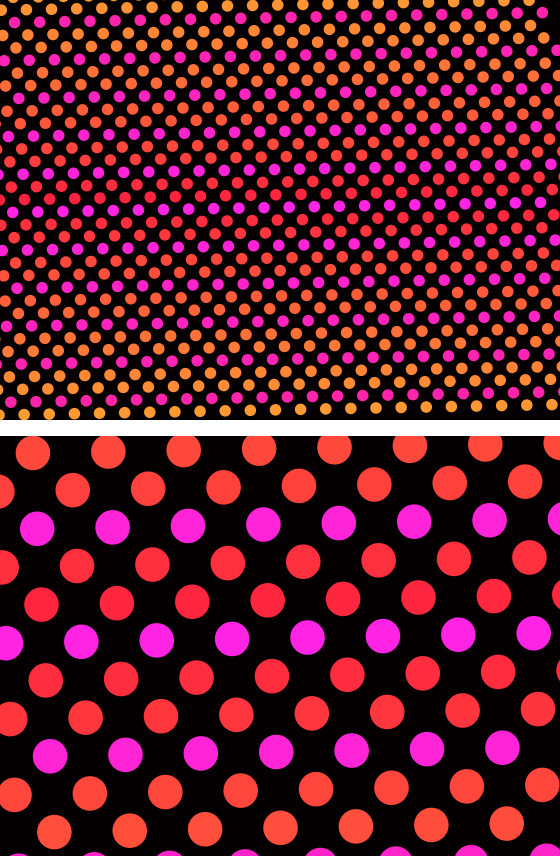
Top, the full canvas; bottom, a detail of the centre.
Write a Shadertoy shader that draws this pattern.

```glsl
// Slightly skewed staggered grid of dots: one magenta row, then two rows fading orange to red to orange.

// Lattice, in units of canvas height
const vec2 FIRST_DOT = vec2(0.0347, 0.9462);
const vec2 STEP_ACROSS = vec2(0.05984, 0.00113);
const vec2 STEP_DOWN = vec2(0.0017, -0.03009);
const float DOT_RADIUS = 0.0137;

// Extent of the grid
const float LAST_ROW = 31.0;
const float SHORT_ROWS = 2.0;       // rows above this one end early
const float SHORT_ROW_END = 21.2;

// Colour fade, measured from a horizontal centre line
const float ACCENT_EVERY = 3.0;
const float FADE_CENTRE = 0.517;
const float FADE_POWER = 0.85;
const vec3 BACKGROUND = vec3(0.015, 0.0, 0.008);
const vec3 RED = vec3(1.0, 0.12, 0.25);
const vec3 ORANGE = vec3(1.0, 0.62, 0.2);
const vec3 MAGENTA = vec3(1.0, 0.14, 0.9);
const vec3 PINK = vec3(1.0, 0.14, 0.64);

vec3 dotColour(float row, float height) {
    float fade = pow(min(abs(height - FADE_CENTRE) / FADE_CENTRE, 1.0), FADE_POWER);
    bool accent = mod(row, ACCENT_EVERY) < 0.5;
    return accent ? mix(MAGENTA, PINK, fade) : mix(RED, ORANGE, fade);
}

bool insideGrid(float row, float column) {
    bool trimmed = row < SHORT_ROWS - 0.5 && column > SHORT_ROW_END;
    return row < LAST_ROW + 0.5 && !trimmed;
}

void mainImage(out vec4 fragColor, in vec2 fragCoord) {
    vec2 p = fragCoord / iResolution.y;
    float pixel = 1.0 / iResolution.y;

    // Lattice coordinates: x counts dots, y counts rows downwards
    vec2 cell = inverse(mat2(STEP_ACROSS, STEP_DOWN)) * (p - FIRST_DOT);
    vec3 colour = BACKGROUND;

    // Nearest dot in the row above and the row below
    for (int i = 0; i < 2; i++) {
        float row = floor(cell.y) + float(i);
        float stagger = 0.5 * mod(row, 2.0);
        float column = round(cell.x - stagger) + stagger;
        if (!insideGrid(row, column)) continue;

        vec2 centre = FIRST_DOT + column * STEP_ACROSS + row * STEP_DOWN;
        float edge = length(p - centre) - DOT_RADIUS;
        float coverage = clamp(0.5 - edge / pixel, 0.0, 1.0);
        colour = mix(colour, dotColour(row, centre.y), coverage);
    }

    fragColor = vec4(colour, 1.0);
}
```
